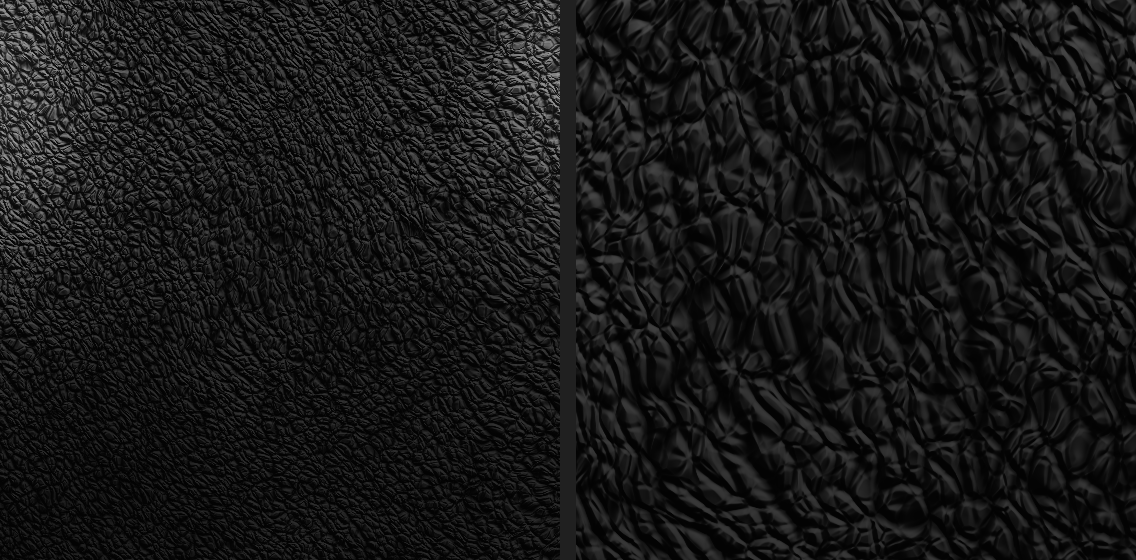
Left: the whole. Right: its middle third, enlarged.
Write a three.js fragment shader that draws this texture.

```glsl
// Black embossed leather: small irregular pebbles crossed by long diagonal folds.
// Cellular and value noise build a height field, which is lit by its slope
// and scaled by a broad sheen that is strongest at the two upper sides.

varying vec2 vUv;

const float PEBBLES = 54.0;                   // pebbles across the canvas
const float WRINKLES = 92.0;                  // fine wrinkles across the canvas
const vec2 FOLDS = vec2(6.0, 22.0);           // folds along and across the grain
const vec2 GRAIN_DIR = vec2(0.574, -0.819);   // direction of the long folds
const float FOLD_DEPTH = 1.0;
const float WRINKLE_DEPTH = 0.3;
const float PORE_DEPTH = 0.16;
const float STEP = 0.0014;                    // slope sampling distance
const float RELIEF = 0.0085;                  // slope to shading strength
const vec2 LIGHT_DIR = vec2(0.45, 0.893);
const float GAIN = 3.5;                       // brightness of lit slopes
const float SHEEN_BOTTOM = 0.05;
const float SHEEN_TOP = 0.13;
const float SHEEN_LEFT = 0.32;
const float SHEEN_RIGHT = 0.30;
const float SHOULDER = 0.8;                   // highlight compression
const vec3 TINT = vec3(1.0, 1.0, 1.0);

float hash(vec2 p) {
  return fract(sin(dot(p, vec2(127.1, 311.7))) * 43758.5453);
}

vec2 hash2(vec2 p) {
  return vec2(hash(p), hash(p + vec2(37.3, 17.9)));
}

float noise(vec2 p) {
  vec2 i = floor(p);
  vec2 f = fract(p);
  f = f * f * (3.0 - 2.0 * f);
  float low = mix(hash(i), hash(i + vec2(1.0, 0.0)), f.x);
  float high = mix(hash(i + vec2(0.0, 1.0)), hash(i + vec2(1.0, 1.0)), f.x);
  return mix(low, high, f.y);
}

vec2 noise2(vec2 p) {
  return vec2(noise(p), noise(p + vec2(19.7, 53.1))) - 0.5;
}

// Gap between the two nearest cell points: zero in the grooves
float cellGap(vec2 p) {
  vec2 i = floor(p);
  vec2 f = fract(p);
  float nearest = 8.0;
  float second = 8.0;
  for (int y = -1; y <= 1; y++) {
    for (int x = -1; x <= 1; x++) {
      vec2 cell = vec2(float(x), float(y));
      float d = length(cell + 0.08 + 0.84 * hash2(i + cell) - f);
      second = min(second, max(nearest, d));
      nearest = min(nearest, d);
    }
  }
  return second - nearest;
}

// Coordinates along and across the grain
vec2 toGrain(vec2 p) {
  return vec2(dot(p, GRAIN_DIR), dot(p, vec2(-GRAIN_DIR.y, GRAIN_DIR.x)));
}

float height(vec2 p) {
  vec2 bent = p + 0.13 * noise2(p * 2.7) + 0.018 * noise2(p * 13.0);
  vec2 ragged = bent + 0.010 * noise2(p * 48.0);
  vec2 grain = toGrain(ragged);

  float pebble = smoothstep(0.0, 0.48, cellGap(grain * PEBBLES * vec2(0.82, 1.12)));
  float wrinkle = smoothstep(0.0, 0.4, cellGap(ragged * WRINKLES + 31.0));
  float fold = smoothstep(0.0, 0.34, cellGap(toGrain(bent) * FOLDS + 11.0));
  float patchy = smoothstep(0.2, 0.65, noise(p * 5.0 + 3.0));
  float pores = noise(p * 170.0);

  return pebble + FOLD_DEPTH * mix(0.4, 1.0, patchy) * fold
    + WRINKLE_DEPTH * wrinkle + PORE_DEPTH * pores;
}

// Soft reflection seen from a point on the edge
float glow(vec2 p, vec2 center, vec2 size) {
  vec2 d = (p - center) / size;
  return exp(-dot(d, d));
}

void main() {
  vec2 p = vUv;

  // Slope of the height field
  float h = height(p);
  vec2 slope = vec2(height(p + vec2(STEP, 0.0)), height(p + vec2(0.0, STEP))) - h;
  slope *= RELIEF / STEP;

  // Directional light, darkened inside the grooves
  float facing = -dot(slope, LIGHT_DIR) / sqrt(1.0 + dot(slope, slope));
  float lit = 0.5 + 0.5 * facing;
  float cavity = mix(0.3, 1.0, smoothstep(0.3, 1.7, h));
  float relief = GAIN * lit * lit * cavity;

  // Broad sheen across the hide
  float corners = SHEEN_LEFT * glow(p, vec2(-0.03, 0.86), vec2(0.19, 0.27))
    + SHEEN_RIGHT * glow(p, vec2(1.03, 0.88), vec2(0.14, 0.24));
  float sheen = mix(SHEEN_BOTTOM, SHEEN_TOP, smoothstep(0.0, 1.0, p.y)) + corners;
  sheen *= 0.85 + 0.3 * noise(p * 4.0 + 8.0);

  float value = sheen * mix(relief, 1.0, 0.6 * corners) + 0.012;
  gl_FragColor = vec4(TINT * value / (1.0 + SHOULDER * value), 1.0);
}
```
